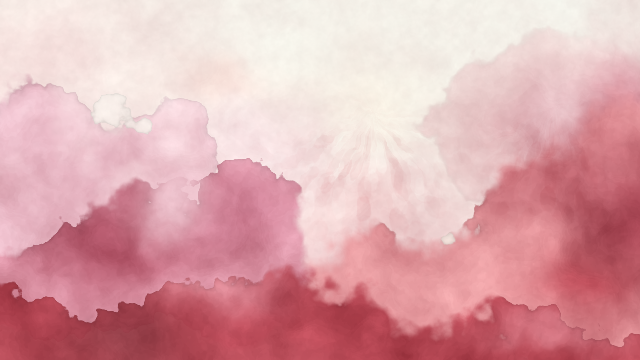
A Shadertoy shader for this background:

```glsl
// Watercolour clouds: cream sky over pink, rose and crimson washes with crisp drying edges.

float hash(vec2 p) {
    return fract(sin(dot(p, vec2(127.1, 311.7))) * 43758.5453);
}

float noise(vec2 p) {
    vec2 i = floor(p), f = fract(p);
    f = f * f * (3.0 - 2.0 * f);
    return mix(mix(hash(i), hash(i + vec2(1, 0)), f.x),
               mix(hash(i + vec2(0, 1)), hash(i + vec2(1, 1)), f.x), f.y);
}

// Layered noise centred on zero
float fbm(vec2 p) {
    float sum = 0.0, amp = 0.5;
    for (int i = 0; i < 5; i++) {
        sum += amp * (noise(p) - 0.5);
        p = mat2(1.6, 1.2, -1.2, 1.6) * p + 7.3;
        amp *= 0.5;
    }
    return sum;
}

// Tone broken into steps with soft risers
float terrace(float v, float steps) {
    v *= steps;
    return (floor(v) + smoothstep(0.0, 0.35, fract(v))) / steps;
}

// Ellipses hold the centre in xy and the radii in zw
float lobe(vec2 p, vec4 e) {
    return (1.0 - length((p - e.xy) / e.zw)) * min(e.z, e.w);
}

float glow(vec2 p, vec4 e) {
    vec2 d = (p - e.xy) / e.zw;
    return exp(-dot(d, d));
}

void bloom(inout vec3 col, vec2 p, vec4 e, vec3 tint, float opacity) {
    col = mix(col, tint, opacity * glow(p, e));
}

// Wash of pigment with a thin darker rim where it dried
void paint(inout vec3 col, vec3 tint, float d, float soft, float opacity) {
    float rim = exp(-max(d, 0.0) * 110.0) * smoothstep(0.03, 0.004, soft);
    col = mix(col, tint * (1.0 - 0.13 * rim), smoothstep(-soft, soft, d) * opacity);
}

// Petal dabs fanned around a point, as a shade about zero
float petals(vec2 v) {
    vec2 s = vec2(atan(v.x, -v.y) * 7.0, length(v) * 21.0);
    vec2 cell = floor(s);
    float sum = 0.0;
    for (int j = -1; j <= 1; j++)
    for (int i = -1; i <= 1; i++) {
        vec2 c = cell + vec2(i, j);
        vec2 d = s - c - 0.2 - 0.6 * vec2(hash(c), hash(c + 31.7));
        sum += (hash(c + 5.1) - 0.4) * smoothstep(0.75, 0.6, length(d * vec2(1.2, 0.8)));
    }
    return sum;
}

void mainImage(out vec4 fragColor, in vec2 fragCoord) {
    vec2 p = fragCoord / iResolution.xy * vec2(1.7778, 1.0);
    float broad = fbm(p * 4.0), fine = fbm(p * 17.0 + 3.0);
    vec2 q = p + 0.16 * vec2(fbm(p * 6.0 + 1.0), fbm(p * 6.0 + 19.0));
    float ragged = 0.07 * fine + 0.02 * (noise(p * 48.0) - 0.5);
    float wet = mix(0.003, 0.035, smoothstep(0.0, 0.16, fbm(p * 3.5 + 40.0)));

    // Cream sky and pale blush
    vec3 col = mix(vec3(0.95, 0.82, 0.83), vec3(0.95, 0.93, 0.90), smoothstep(0.2, 0.85, q.y + 0.22 * (q.x - 0.7)));
    bloom(col, q, vec4(0.1, 0.85, 0.4, 0.22), vec3(0.98, 0.89, 0.88), 0.75);
    bloom(col, q, vec4(0.62, 0.76, 0.16, 0.07), vec3(0.95, 0.83, 0.80), 0.8);
    bloom(col, q, vec4(0.72, 0.58, 0.25, 0.15), vec3(0.96, 0.85, 0.87), 0.7);
    bloom(col, q, vec4(1.02, 0.42, 0.22, 0.12), vec3(0.93, 0.77, 0.77), 0.7);
    bloom(col, q, vec4(1.04, 0.7, 0.2, 0.14), vec3(0.98, 0.95, 0.90), 0.9);

    // Pale pink clouds on the left
    float pale = lobe(q, vec4(0.07, 0.58, 0.17, 0.18));
    pale = max(pale, lobe(q, vec4(0.46, 0.57, 0.14, 0.15)));
    pale = max(pale, lobe(q, vec4(0.24, 0.42, 0.38, 0.22)));
    vec3 pink = mix(vec3(0.90, 0.69, 0.75), vec3(0.96, 0.82, 0.85), smoothstep(-0.15, 0.17, broad));
    paint(col, pink, pale + ragged, wet, 0.87);
    float chip = lobe(q, vec4(0.32, 0.66, 0.07, 0.05));
    paint(col, vec3(0.97, 0.93, 0.91), chip + 1.7 * ragged, 0.004, 0.9);

    // Dusty rose haze on the upper right
    float haze = lobe(q, vec4(1.56, 0.64, 0.34, 0.25));
    paint(col, vec3(0.92, 0.79, 0.79), haze + ragged, 0.01 + wet, 0.65);
    bloom(col, q, vec4(1.6, 0.6, 0.2, 0.18), vec3(0.81, 0.51, 0.56), 0.8);
    bloom(col, q, vec4(1.75, 0.64, 0.11, 0.22), vec3(0.77, 0.44, 0.51), 0.8);
    bloom(col, q, vec4(1.56, 0.7, 0.08, 0.08), vec3(0.93, 0.79, 0.81), 0.9);

    // Coral cloud deepening to crimson at the right edge
    float coral = lobe(q, vec4(1.18, 0.14, 0.36, 0.21));
    coral = max(coral, lobe(q, vec4(1.62, 0.28, 0.38, 0.31)));
    coral = max(coral, lobe(q, vec4(1.84, 0.45, 0.28, 0.27)));
    vec3 red = vec3(0.89, 0.58, 0.60);
    bloom(red, q, vec4(1.52, 0.48, 0.24, 0.12), vec3(0.76, 0.40, 0.44), 0.95);
    bloom(red, q, vec4(1.82, 0.38, 0.22, 0.2), vec3(0.59, 0.19, 0.25), 0.97);
    bloom(red, q, vec4(1.61, 0.2, 0.17, 0.11), vec3(0.69, 0.24, 0.29), 0.95);
    paint(col, red, coral + ragged, wet + 0.04 * smoothstep(0.42, 0.55, p.y), 0.95);
    float gap = lobe(p, vec4(1.245, 0.335, 0.025, 0.025));
    paint(col, vec3(0.97, 0.92, 0.89), gap + ragged, 0.004, 0.9);

    // Rose hills on the left
    float hills = lobe(q, vec4(0.38, 0.27, 0.22, 0.19));
    hills = max(hills, lobe(q, vec4(0.66, 0.27, 0.21, 0.25)));
    hills = max(hills, lobe(q, vec4(0.1, 0.19, 0.2, 0.14)));
    vec3 rose = vec3(0.85, 0.56, 0.63);
    bloom(rose, q, vec4(0.34, 0.34, 0.24, 0.14), vec3(0.70, 0.32, 0.40), 1.0);
    bloom(rose, q, vec4(0.66, 0.4, 0.16, 0.08), vec3(0.79, 0.46, 0.55), 0.8);
    paint(col, rose, hills + ragged, 0.6 * wet, 0.95);
    bloom(col, q, vec4(0.45, 0.44, 0.08, 0.085), vec3(0.95, 0.79, 0.83), 0.95);

    // Deep crimson ground
    float ridge = 0.12 + 0.06 * exp(-q.x * q.x * 20.0) + 0.13 * exp(-pow((q.x - 0.74) * 4.2, 2.0))
        - 0.05 * smoothstep(1.4, 1.78, p.x);
    vec3 ground = vec3(0.68, 0.24, 0.29);
    bloom(ground, q, vec4(0.35, 0.06, 0.15, 0.14), vec3(0.53, 0.18, 0.22), 1.0);
    bloom(ground, q, vec4(0.63, 0.19, 0.16, 0.07), vec3(0.87, 0.54, 0.59), 0.85);
    bloom(ground, q, vec4(1.55, 0.07, 0.2, 0.04), vec3(0.85, 0.50, 0.55), 0.7);
    paint(col, ground, ridge - q.y + 1.6 * ragged, wet, 0.93);

    // Petal dabs, pale glow in the corner, stepped pigment and grain
    vec2 bent = p + 0.07 * vec2(broad, fine);
    float dabs = petals(bent - vec2(1.04, 0.68)) * glow(p, vec4(1.0, 0.48, 0.25, 0.15));
    dabs += petals(bent - vec2(1.55, 0.72)) * glow(p, vec4(1.54, 0.51, 0.2, 0.13));
    col *= 1.0 - dabs * vec3(0.04, 0.12, 0.11);
    bloom(col, q, vec4(1.6, 1.02, 0.16, 0.12), vec3(0.96, 0.96, 0.93), 0.85);
    float tone = terrace(fbm(q * 6.0 + 11.0), 14.0) + 0.5 * terrace(fine, 10.0);
    col *= 1.0 + (1.05 - col.g) * vec3(0.5, 0.95, 0.85) * tone + 0.04 * fbm(p * 60.0);
    fragColor = vec4(clamp(col, 0.0, 1.0), 1.0);
}
```
